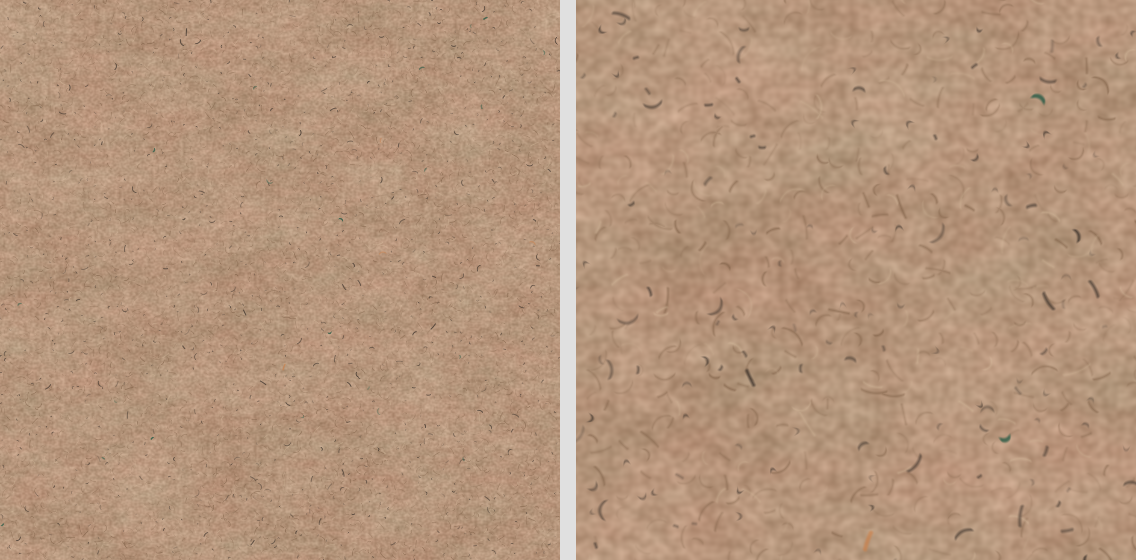
Left, the full canvas; right, a detail of the centre.
Reproduce this texture procedurally as a three.js fragment shader.

```glsl
// Recycled kraft paper: cloudy brown pulp with fine grain, dark flecks and stray fibres.
varying vec2 vUv;

#define PAPER vec3(0.716, 0.588, 0.486)
#define DARK_FLECK vec3(0.25, 0.21, 0.18)
#define BROWN_FIBRE vec3(0.51, 0.39, 0.29)
#define PALE_FIBRE vec3(0.84, 0.74, 0.62)
#define GREEN_FLECK vec3(0.12, 0.34, 0.26)
#define ORANGE_FLECK vec3(0.82, 0.48, 0.24)
#define CLOUD_CONTRAST 0.075
#define GRAIN_CONTRAST 0.125
#define TINT_CONTRAST 0.045
#define EDGE 0.0011

vec2 hash2(vec2 p) {
  vec3 q = fract(p.xyx * vec3(0.1031, 0.1030, 0.0973));
  q += dot(q, q.yzx + 33.33);
  return fract((q.xx + q.yz) * q.zy);
}

vec2 gradientAt(vec2 cell) {
  float angle = 6.2832 * hash2(cell).x;
  return vec2(cos(angle), sin(angle));
}

float gradientNoise(vec2 p) {
  vec2 i = floor(p), f = p - i;
  vec2 u = f * f * f * (f * (f * 6.0 - 15.0) + 10.0);
  vec2 e = vec2(1.0, 0.0);
  float low = mix(dot(gradientAt(i), f),
                  dot(gradientAt(i + e), f - e), u.x);
  float high = mix(dot(gradientAt(i + e.yx), f - e.yx),
                   dot(gradientAt(i + 1.0), f - 1.0), u.x);
  return mix(low, high, u.y);
}

float fbm(vec2 p) {
  float sum = 0.0, amplitude = 0.6;
  for (int i = 0; i < 4; i++) {
    sum += amplitude * gradientNoise(p);
    p = p * 2.03 + 17.3;
    amplitude *= 0.68;
  }
  return sum;
}

// Coverage of scattered, slightly bent strokes; size is half length and half width.
float strokes(vec2 uv, float cells, float density, vec2 size, float seed) {
  vec2 home = floor(uv * cells);
  float cover = 0.0;
  for (int y = -1; y <= 1; y++) {
    for (int x = -1; x <= 1; x++) {
      vec2 cell = home + vec2(float(x), float(y));
      vec2 key = cell + seed;
      vec2 pick = hash2(key + 71.7);
      vec2 shape = hash2(key + 137.1);
      float angle = 3.1416 * hash2(key + 211.9).x;
      float c = cos(angle), s = sin(angle);
      vec2 d = uv - (cell + hash2(key)) / cells;
      d = vec2(c * d.x + s * d.y, c * d.y - s * d.x);
      float halfLength = size.x * mix(0.35, 1.0, shape.x * shape.x);
      d.y += (shape.y - 0.5) * (d.x * d.x / halfLength);
      d.x -= clamp(d.x, -halfLength, halfLength);
      float ink = 1.0 - smoothstep(size.y - EDGE, size.y + EDGE, length(d));
      cover = max(cover, ink * step(pick.x, density) * mix(0.3, 1.0, pick.y));
    }
  }
  return cover;
}

void main() {
  vec2 uv = vUv;

  // Pulp clouds, drawn out sideways, with a shift between pink and olive
  float cloud = fbm(uv * vec2(6.0, 11.0) + 3.0);
  float tint = fbm(uv * vec2(9.0, 17.0) + 41.0);
  vec3 color = PAPER + CLOUD_CONTRAST * cloud * vec3(0.9, 1.0, 1.0);
  color += TINT_CONTRAST * tint * vec3(0.7, -0.35, -0.2);

  // Felted grain
  float grain = 0.60 * gradientNoise(uv * vec2(190.0, 215.0) + 5.0)
              + 0.50 * gradientNoise(uv * vec2(95.0, 120.0) + 29.0)
              + 0.35 * gradientNoise(uv * vec2(42.0, 60.0) + 83.0);
  color += GRAIN_CONTRAST * grain;

  // Soft brown and pale fibres
  float patches = smoothstep(0.35, -0.35, cloud);
  float brown = strokes(uv, 75.0, 0.55, vec2(0.0075, 0.0006), 300.0);
  float pale = strokes(uv, 48.0, 0.35, vec2(0.0085, 0.0006), 500.0);
  color = mix(color, BROWN_FIBRE, brown * mix(0.3, 0.75, patches));
  color = mix(color, PALE_FIBRE, 0.45 * pale);

  // Dark flecks: many specks, fewer slivers
  float specks = strokes(uv, 62.0, 0.22, vec2(0.0022, 0.0007), 700.0);
  float slivers = strokes(uv, 30.0, 0.28, vec2(0.0060, 0.0009), 900.0);
  color = mix(color, DARK_FLECK, max(0.7 * specks, 0.8 * slivers));

  // Rare coloured scraps
  float green = strokes(uv, 14.0, 0.14, vec2(0.0050, 0.0013), 1100.0);
  float orange = strokes(uv, 7.0, 0.08, vec2(0.0090, 0.0012), 1300.0);
  color = mix(color, GREEN_FLECK, 0.8 * green);
  color = mix(color, ORANGE_FLECK, 0.6 * orange);

  gl_FragColor = vec4(color, 1.0);
}
```
